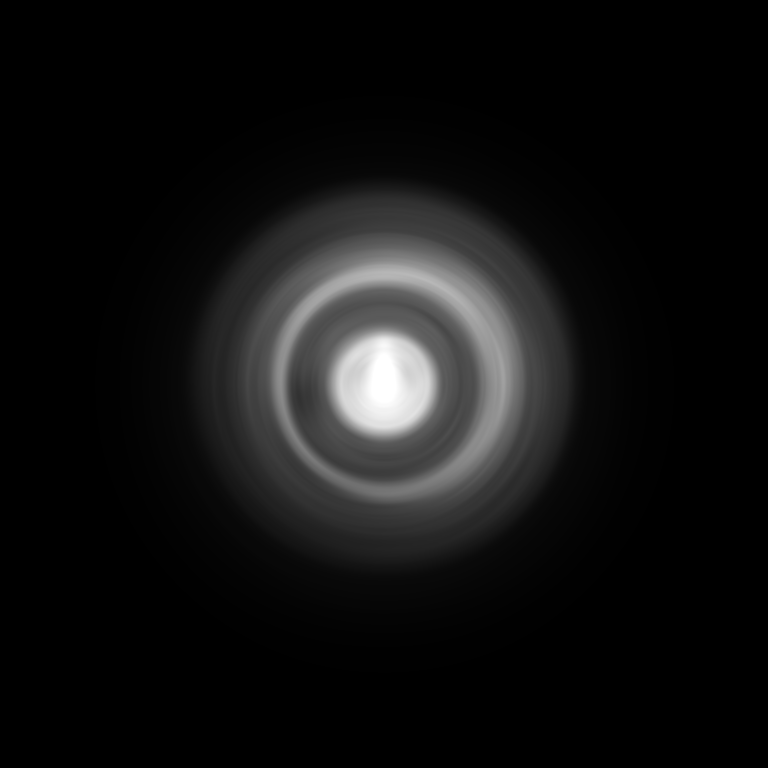
Give the GLSL for this background, as a WebGL 1 fragment shader.

```glsl
precision highp float;

uniform vec2 u_resolution;

#define CORE_RADIUS 0.067
#define RING_RADIUS 0.141
#define HOLLOW_LEVEL 0.29
#define DISC_RADIUS 0.243
#define DISC_LEVEL 0.205
#define INNER_DISC_RADIUS 0.192
#define HALO_LEVEL 0.085
#define STREAK_DENSITY 95.0
#define STREAK_STRENGTH 0.20

float hash(vec3 p) {
    return fract(sin(dot(p, vec3(127.1, 311.7, 74.7))) * 43758.5453);
}

float noise(vec3 p) {
    vec3 i = floor(p);
    vec3 f = fract(p);
    f = f * f * (3.0 - 2.0 * f);
    vec2 e = vec2(0.0, 1.0);
    vec4 near = vec4(hash(i), hash(i + e.yxx), hash(i + e.xyx), hash(i + e.yyx));
    vec4 far = vec4(hash(i + e.xxy), hash(i + e.yxy), hash(i + e.xyy), hash(i + e.yyy));
    vec4 layer = mix(near, far, f.z);
    vec2 row = mix(layer.xz, layer.yw, f.x);
    return mix(row.x, row.y, f.y);
}

float bell(float x, float width) {
    return exp(-x * x / (width * width));
}

float inside(float r, float radius, float softness) {
    return 1.0 - smoothstep(radius - softness, radius + softness, r);
}

// Concentric streaks: fine along the radius, slow around the circle
float streaks(vec2 dir, float r) {
    float sum = 0.0;
    float weight = 0.5;
    float density = STREAK_DENSITY;
    for (int i = 0; i < 3; i++) {
        sum += weight * (noise(vec3(dir * 1.6 + 7.0, r * density)) - 0.5);
        density *= 1.9;
        weight *= 0.6;
    }
    return sum;
}

// Outer disc, brighter towards the upper right, with a faint halo
float discLight(vec2 dir, float r) {
    float lean = dot(dir, vec2(0.707));
    float edge = DISC_RADIUS + 0.009 * dir.y;
    float halo = HALO_LEVEL * exp(-pow(r / 0.27, 4.0));
    float outer = (DISC_LEVEL - HALO_LEVEL + 0.055 * lean) * inside(r, edge, 0.025);
    float inner = (0.11 + 0.05 * dir.y) * inside(r, INNER_DISC_RADIUS, 0.022);
    return halo + outer + inner;
}

// Bright ring, thin at the left and spread out at the right
float ringLight(vec2 dir, float r) {
    float radius = RING_RADIUS + 0.006 * dir.x + 0.002 * dir.y;
    float spread = 0.016 + 0.007 * dot(dir, vec2(0.8, 0.4));
    float d = r - radius;
    float width = d > 0.0 ? spread * 1.25 : spread;
    return (0.25 + 0.02 * dir.y) * bell(d, width);
}

// Core with a tapered white heart between two dim lobes
float coreLight(vec2 p) {
    float heartWidth = 0.025 - 0.22 * clamp(p.y, -0.03, 0.055);
    float heart = bell(p.x, heartWidth) * bell(p.y - 0.008, 0.046);
    vec2 lobe = vec2(abs(p.x) - 0.032, p.y - 0.014);
    float dim = exp(-dot(lobe, lobe) / 0.0003);
    return 0.85 + 0.24 * heart - 0.05 * dim;
}

void main() {
    vec2 p = (gl_FragCoord.xy - 0.5 * u_resolution) / min(u_resolution.x, u_resolution.y);
    float r = length(p);
    vec2 dir = p / max(r, 0.0001);
    float grain = streaks(dir, r);

    float light = discLight(dir, r) + ringLight(dir, r);

    // Dim hollow between core and ring, darkest at the left
    float hollow = HOLLOW_LEVEL + 0.03 * dir.y;
    vec2 shade = p - vec2(-0.115, -0.018);
    hollow -= 0.09 * exp(-dot(shade, shade) / 0.0012);
    hollow += 0.10 * bell(r - CORE_RADIUS, 0.022);
    light = mix(light, hollow, inside(r, 0.121 + 0.002 * dir.y, 0.013));
    light *= 1.0 + STREAK_STRENGTH * 2.0 * grain;

    float core = coreLight(p) + 0.12 * grain * smoothstep(0.01, 0.04, r);
    light = mix(light, core, inside(r, CORE_RADIUS, 0.012));

    gl_FragColor = vec4(vec3(clamp(light, 0.0, 1.0)), 1.0);
}
```
